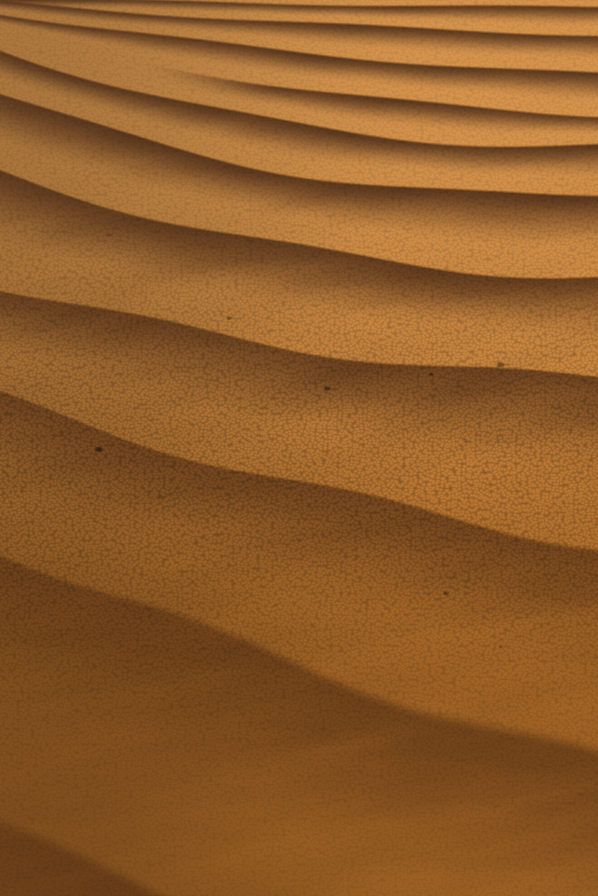
This texture is drawn by a WebGL 2 fragment shader. Its source:

```glsl
#version 300 es
precision highp float;
// Wind-rippled desert sand seen at a low angle: ridges shrink geometrically
// toward the top, each with a crisp crest and a shadow fading below it.
// Cellular grains and layered sines roughen the surface inside a focus band.

#define NEAREST_ROW -1
#define FARTHEST_ROW 10
#define ROW_RATIO 0.745
#define HORIZON 0.052
#define GRAIN_DENSITY 290.0
#define GRAIN_CONTRAST 0.36
#define STREAK_CONTRAST 0.035
#define SPECK_CHANCE 0.13
#define LIT_NEAR vec3(0.57, 0.35, 0.13)
#define LIT_FAR vec3(0.78, 0.54, 0.28)
#define SHADOW_NEAR vec3(0.35, 0.20, 0.08)
#define SHADOW_FAR vec3(0.33, 0.20, 0.11)

uniform vec2 u_resolution;
out vec4 fragColor;

vec2 hash2(vec2 p) {
  vec2 q = vec2(dot(p, vec2(127.1, 311.7)), dot(p, vec2(269.5, 183.3)));
  return fract(sin(q) * 43758.5);
}

float bump(float x, float center, float width) {
  float d = (x - center) / width;
  return exp(-d * d);
}

// Depth below the top edge of one crest; u runs from -1 (left) to 1 (right).
float crestDepth(float row, float u) {
  float middle = 0.794 * pow(ROW_RATIO, row) - HORIZON;
  middle += 0.015 * bump(row, 6.0, 1.4) + 0.04 * bump(row, -1.0, 0.4);
  float flatten = 1.0 - smoothstep(5.0, 10.0, row);
  float tilt = 0.052 + 0.065 * min(exp(-0.7 * row), 1.0);
  tilt -= 0.017 * bump(row, 2.0, 0.6);
  float sag = 0.013 + 0.021 * bump(row, 4.2, 1.7);
  float wiggle = 0.008 * exp(-0.2 * max(row, 0.0)) * sin(5.0 * u + 3.6 * row);
  return middle + flatten * (tilt * u - sag * u * u) + wiggle;
}

// Distance to the nearest scattered grain centre, in cells.
float cellular(vec2 p) {
  vec2 cell = floor(p);
  float nearest = 2.0;
  for (int j = -1; j <= 1; j++) {
    for (int i = -1; i <= 1; i++) {
      vec2 c = cell + vec2(i, j);
      nearest = min(nearest, distance(p, c + hash2(c)));
    }
  }
  return nearest;
}

// Uneven wind streaks following the slope of the ridges.
float streaks(vec2 p) {
  float sum = 0.0;
  float weight = 0.5;
  vec2 q = vec2(p.x * 9.0, (p.y - 0.22 * p.x) * 34.0);
  for (int i = 0; i < 4; i++) {
    sum += weight * sin(q.x + 1.7 * sin(q.y)) * sin(q.y + 1.3 * sin(q.x * 0.7));
    q = mat2(1.7, 0.5, -0.4, 1.8) * q + 2.3;
    weight *= 0.7;
  }
  return sum;
}

// Sparse dark crumbs lying on the sand.
float specks(vec2 p) {
  vec2 g = p * 13.0;
  vec2 cell = floor(g);
  vec2 h = hash2(cell + 7.0);
  vec2 d = g - cell - 0.2 - 0.6 * hash2(cell + 31.0);
  d.y *= 1.5;
  float radius = 0.025 + 0.03 * h.y;
  float dot_ = 1.0 - smoothstep(radius * 0.5, radius * 1.5, length(d));
  return dot_ * step(h.x, SPECK_CHANCE);
}

void main() {
  vec2 p = gl_FragCoord.xy / u_resolution.y;
  float across = gl_FragCoord.x / u_resolution.x;
  float u = 2.0 * across - 1.0;
  float depth = 1.0 - p.y;
  float focus = bump(depth, 0.52, 0.24);
  float streak = streaks(p);

  // Layer the ridges from far to near.
  float edge = 0.002 + 0.008 * smoothstep(0.5, 0.85, depth);
  float shade = 0.2;
  for (int i = FARTHEST_ROW; i >= NEAREST_ROW; i--) {
    float row = float(i);
    float crest = crestDepth(row, u);
    float gap = max(crestDepth(row - 1.0, u) - crest, 0.015);
    float t = (depth - crest) / gap;
    float slope = 1.0 - smoothstep(-0.08, 0.68, t + 0.04 * streak);
    float strength = mix(0.72, 1.0, smoothstep(0.0, 4.0, row));
    float cover = smoothstep(-edge, edge, depth - crest);
    cover *= i == 6 ? smoothstep(0.22, 0.5, across) : 1.0;
    shade = mix(shade, slope * strength, cover);
  }

  // Light falls off toward the viewer and the left side.
  float nearness = smoothstep(0.05, 0.8, depth);
  vec3 lit = mix(LIT_FAR, LIT_NEAR, nearness);
  lit *= mix(0.84, 1.04, smoothstep(0.0, 0.75, across));
  vec3 color = mix(lit, mix(SHADOW_FAR, SHADOW_NEAR, nearness), shade);

  // Grain is strongest in focus and softens at both ends.
  float grain = 0.48 - cellular(p * GRAIN_DENSITY * vec2(0.85, 1.0));
  color *= 1.0 + GRAIN_CONTRAST * grain * mix(0.3, 1.0, focus);
  color *= 1.0 + STREAK_CONTRAST * streak * smoothstep(0.05, 0.35, depth);
  color *= 1.0 - 0.5 * specks(p) * focus;
  fragColor = vec4(color, 1.0);
}
```
